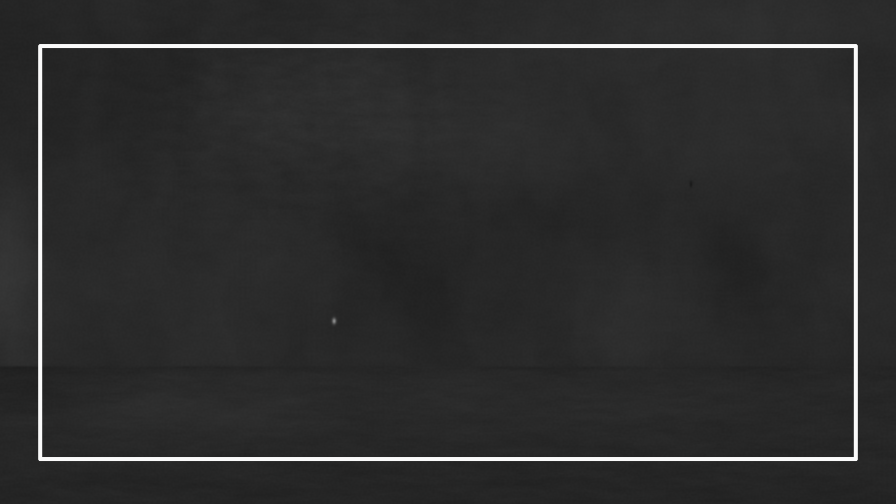
A WebGL 1 fragment shader for this background:

```glsl
precision highp float;
// A dark plaster wall above a dark floor, inside a thin white frame.
// Soft elliptical stains place the large tones; stretched gradient noise
// adds mottling, vertical smears, fine scratches and the floor grain.
uniform vec2 u_resolution;

vec2 gradient(vec2 cell) {
  float angle = 6.2832 * fract(sin(dot(cell, vec2(127.1, 311.7))) * 43758.5);
  return vec2(cos(angle), sin(angle));
}

float noise(vec2 p) {
  vec2 i = floor(p), f = fract(p);
  vec2 w = f * f * f * (f * (f * 6.0 - 15.0) + 10.0);
  vec2 e = vec2(1.0, 0.0);
  float low = mix(dot(gradient(i), f), dot(gradient(i + e.xy), f - e.xy), w.x);
  float high = mix(dot(gradient(i + e.yx), f - e.yx),
                   dot(gradient(i + e.xx), f - e.xx), w.x);
  return mix(low, high, w.y);
}

float fbm(vec2 p) {
  float sum = 0.0, gain = 0.6;
  for (int i = 0; i < 5; i++) {
    sum += gain * noise(p);
    p = mat2(1.6, 1.2, -1.2, 1.6) * p + 7.3;
    gain *= 0.55;
  }
  return sum;
}

float stain(vec2 p, vec2 center, vec2 radius) {
  vec2 d = (p - center) / radius;
  return exp(-dot(d, d));
}

float wallTone(vec2 p) {
  // Ragged edges come from bending the coordinates.
  vec2 q = p + 0.07 * vec2(fbm(p * 5.0), fbm(p * 5.0 + 31.0));
  float tone = 0.158;

  // Light, worn areas
  tone += 0.022 * stain(q, vec2(0.57, 0.79), vec2(0.22, 0.11));
  tone += 0.018 * stain(q, vec2(0.97, 0.74), vec2(0.25, 0.13));
  tone += 0.026 * stain(q, vec2(1.45, 0.95), vec2(0.30, 0.09));
  tone += 0.050 * stain(q, vec2(0.01, 0.46), vec2(0.08, 0.16));
  tone += 0.014 * stain(q, vec2(0.46, 0.42), vec2(0.20, 0.16));
  tone += 0.016 * stain(q, vec2(1.26, 0.38), vec2(0.13, 0.15));
  tone += 0.012 * stain(q, vec2(1.50, 0.72), vec2(0.25, 0.12));

  // Dark, damp areas
  tone -= 0.018 * stain(q, vec2(0.81, 0.46), vec2(0.17, 0.17));
  tone -= 0.020 * stain(q, vec2(1.14, 0.57), vec2(0.10, 0.08));
  tone -= 0.018 * stain(q, vec2(1.48, 0.44), vec2(0.12, 0.12));
  tone -= 0.018 * stain(q, vec2(0.30, 0.86), vec2(0.19, 0.13));
  tone -= 0.018 * stain(q, vec2(0.02, 0.83), vec2(0.10, 0.20));

  // Mottling, vertical smears and horizontal scratches
  tone += 0.020 * fbm(q * 6.0) + 0.014 * fbm(q * vec2(14.0, 3.0));
  float worn = stain(p, vec2(0.60, 0.78), vec2(0.35, 0.20));
  tone += (0.008 + 0.020 * worn) * fbm(p * vec2(18.0, 50.0));
  return tone;
}

float floorTone(vec2 p) {
  vec2 q = p + 0.03 * fbm(p * 4.0);
  float tone = 0.150;
  tone += 0.024 * stain(q, vec2(0.36, 0.19), vec2(0.32, 0.06));
  tone += 0.014 * stain(q, vec2(1.10, 0.21), vec2(0.45, 0.06));
  tone -= 0.020 * stain(q, vec2(0.03, 0.24), vec2(0.16, 0.06));
  tone -= 0.008 * smoothstep(0.11, 0.0, p.y);
  tone += 0.022 * fbm(q * vec2(5.0, 30.0));
  return tone + 0.014 * fbm(p * vec2(20.0, 90.0));
}

void main() {
  // The canvas spans 16/9 by 1.
  vec2 p = gl_FragCoord.xy / u_resolution * vec2(16.0 / 9.0, 1.0);
  float pixel = 1.0 / u_resolution.y;

  // Wall and floor meet at a faint dark seam.
  float horizon = 0.273 + 0.002 * noise(vec2(p.x * 6.0, 2.0));
  float tone = mix(floorTone(p), wallTone(p),
                   smoothstep(-0.003, 0.003, p.y - horizon));
  tone -= 0.010 * exp(-abs(p.y - horizon + 0.004) * 140.0);

  // Fine grain and one pale chip with a dark mark
  tone += 0.010 * noise(p * 190.0);
  tone += 0.40 * stain(p, vec2(0.663, 0.363), vec2(0.004, 0.006));
  tone -= 0.06 * stain(p, vec2(1.371, 0.635), vec2(0.003, 0.007));
  vec3 color = vec3(tone) * vec3(0.995, 1.0, 1.0);

  // White rectangular frame
  vec2 d = abs(p - vec2(0.8889, 0.4988)) - vec2(0.809, 0.4097);
  float box = length(max(d, 0.0)) + min(max(d.x, d.y), 0.0);
  float line = smoothstep(0.5 * pixel, -0.5 * pixel, abs(box) - 0.004);
  gl_FragColor = vec4(mix(color, vec3(0.98), line), 1.0);
}
```
